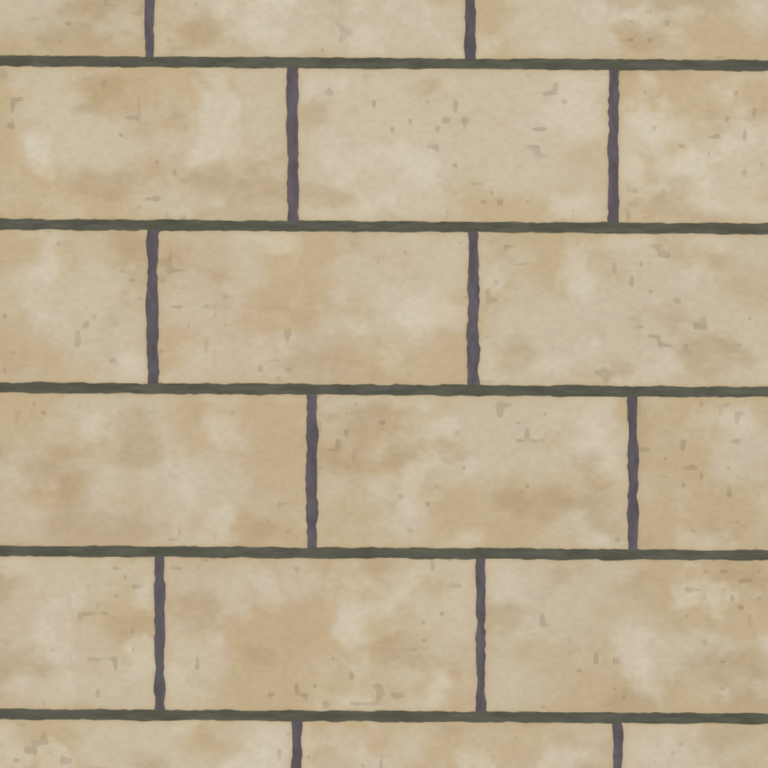
A WebGL 1 fragment shader for this texture:

```glsl
precision highp float;
// Wall of weathered cream bricks in running bond with dark, slightly ragged joints.
// Distances to the nearest bed and head joints give the mortar mask; layered noise,
// reseeded for every brick, paints chalky clouds, tan stains and fine grain.
uniform vec2 u_resolution;

const vec2 PITCH = vec2(0.418, 0.2126);   // brick plus joint
const float TOP_BED = 0.0794;             // first bed joint, measured from the top
const float TILT = 0.006;                 // beds sink slightly to the right
const float BED_HALF = 0.0068;
const float HEAD_HALF = 0.0066;

const vec3 CREAM = vec3(0.785, 0.732, 0.635);
const vec3 TAN = vec3(0.755, 0.675, 0.540);
const vec3 CHALK = vec3(0.830, 0.790, 0.710);
const vec3 STAIN = vec3(0.670, 0.575, 0.430);
const vec3 ROSE = vec3(0.720, 0.590, 0.490);
const vec3 EDGE_OCHRE = vec3(0.650, 0.580, 0.400);
const vec3 BED_GREY = vec3(0.355, 0.350, 0.305);
const vec3 HEAD_GREY = vec3(0.375, 0.350, 0.370);

float hash(vec2 p) {
  vec3 q = fract(vec3(p.xyx) * 0.1031);
  q += dot(q, q.yzx + 33.33);
  return fract((q.x + q.y) * q.z);
}

float noise(vec2 p) {
  vec2 cell = floor(p);
  vec2 f = fract(p);
  f = f * f * (3.0 - 2.0 * f);
  float low = mix(hash(cell), hash(cell + vec2(1.0, 0.0)), f.x);
  float high = mix(hash(cell + vec2(0.0, 1.0)), hash(cell + 1.0), f.x);
  return mix(low, high, f.y);
}

float fbm(vec2 p) {
  float sum = 0.0;
  float amplitude = 0.5;
  for (int i = 0; i < 5; i++) {
    sum += amplitude * noise(p);
    p = mat2(1.6, 1.2, -1.2, 1.6) * p + 17.3;
    amplitude *= 0.5;
  }
  return sum;
}

// Horizontal start of a row: alternating bond with a little laying error.
float rowOffset(float row) {
  return 0.2 + 0.194 * mod(row, 2.0) + 0.013 * cos((row - 3.3) * 1.3);
}

// Distance to the edge of a joint, negative inside the mortar.
float jointDistance(float t, float pitch, float halfWidth) {
  return abs(fract(t + 0.5) - 0.5) * pitch - halfWidth;
}

vec3 brickColor(vec2 uv, vec2 brick, float edge) {
  float seed = hash(brick + 11.0);
  vec2 p = uv + 20.0 * vec2(seed, hash(brick + 47.0));
  float cloud = fbm(p * vec2(10.0, 13.0));
  float chalk = smoothstep(0.50, 0.72, fbm(p * 17.0 + 5.0));
  float stain = smoothstep(0.50, 0.74, fbm(p * vec2(12.0, 18.0) + 31.0));
  float blush = smoothstep(0.42, 0.68, fbm(p * 8.0 + 63.0));

  vec3 color = mix(TAN, CREAM, smoothstep(0.28, 0.58, cloud));
  color = mix(color, CHALK, 0.65 * chalk);
  color = mix(color, STAIN, 0.45 * stain);
  color = mix(color, ROSE, 0.45 * blush * seed * (1.0 - uv.y));

  // Small pits, fine grain and a tan rim
  float pit = smoothstep(0.80, 0.92, noise(p * 85.0)) * smoothstep(0.5, 0.7, noise(p * 16.0));
  color *= 1.0 - 0.10 * pit;
  color *= 1.0 + 0.035 * (noise(p * vec2(150.0, 210.0)) - 0.5) + 0.025 * (seed - 0.5);
  color = mix(color, TAN, 0.45 * exp(-max(edge, 0.0) / 0.012));
  return mix(color, EDGE_OCHRE, 0.45 * exp(-max(edge, 0.0) / 0.0018));
}

vec3 mortarColor(vec3 base, vec2 uv, vec2 grain) {
  float streak = noise(uv * grain) + 0.5 * noise(uv * grain * 2.7) - 0.75;
  return base * (1.0 + 0.16 * streak);
}

void main() {
  vec2 uv = gl_FragCoord.xy / u_resolution;
  float soften = max(0.0014, 0.8 / min(u_resolution.x, u_resolution.y));

  // Brick layout, rows counted downward
  float rowPos = (1.0 - uv.y - TOP_BED - TILT * uv.x) / PITCH.y;
  float row = floor(rowPos) + 1.0;
  float colPos = (uv.x - rowOffset(row)) / PITCH.x;
  vec2 brick = vec2(floor(colPos), row);

  // Ragged joints, each head joint with its own width
  float ragged = 0.0034 * (noise(uv * 48.0) - 0.5) + 0.0020 * (noise(uv * 130.0) - 0.5);
  float headHalf = HEAD_HALF + 0.0016 * (hash(vec2(floor(colPos + 0.5), row)) - 0.5);
  float bed = jointDistance(rowPos, PITCH.y, BED_HALF) + 0.6 * ragged;
  float head = jointDistance(colPos, PITCH.x, headHalf) + ragged;

  // Beds run across the ends of the head joints
  vec3 color = brickColor(uv, brick, min(bed, head));
  vec3 headMortar = mortarColor(HEAD_GREY, uv, vec2(130.0, 50.0));
  vec3 bedMortar = mortarColor(BED_GREY, uv, vec2(40.0, 190.0));
  color = mix(headMortar, color, smoothstep(-soften, soften, head));
  color = mix(bedMortar, color, smoothstep(-soften, soften, bed));
  gl_FragColor = vec4(color, 1.0);
}
```
